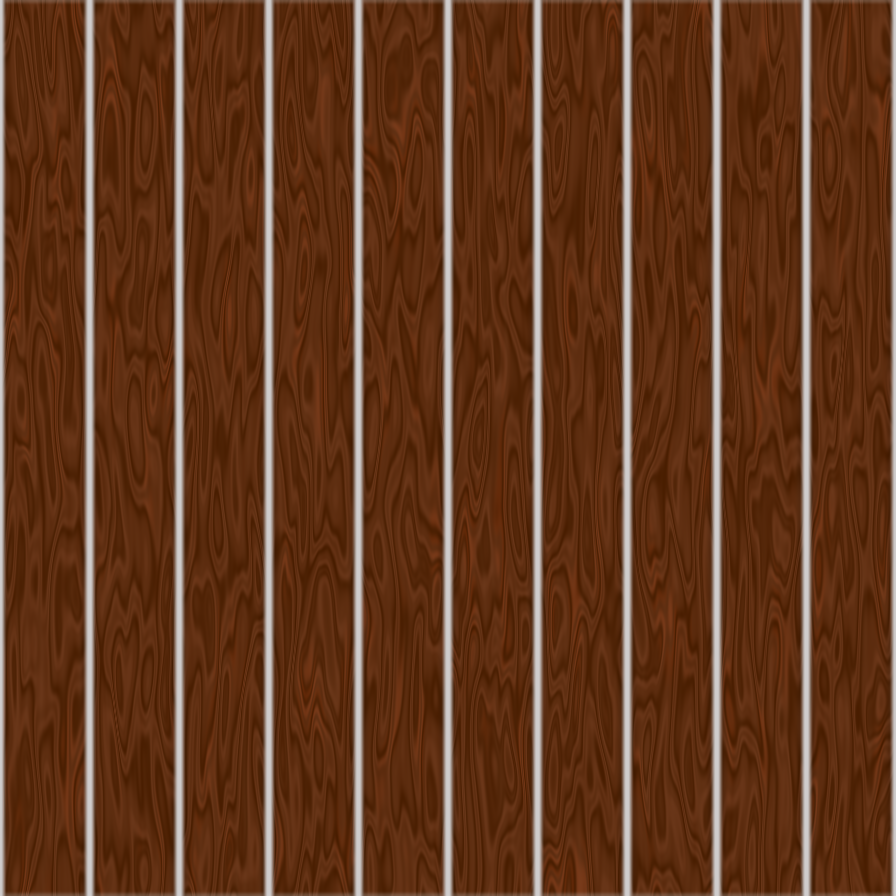
Write a three.js fragment shader that draws this texture.

```glsl
// Ten upright dark wood planks parted by soft pale seams.
// The grain is contour bands of warped, stretched gradient noise, shifted
// by a hash for each plank; seams are a smooth falloff from plank edges.
varying vec2 vUv;

vec2 gradientAt(vec2 cell) {
  float angle = 6.2832 * fract(sin(dot(cell, vec2(127.1, 311.7))) * 43758.5);
  return vec2(cos(angle), sin(angle));
}

float gradientNoise(vec2 p) {
  vec2 i = floor(p);
  vec2 f = p - i;
  vec2 u = f * f * f * (f * (f * 6.0 - 15.0) + 10.0);
  float a = dot(gradientAt(i), f);
  float b = dot(gradientAt(i + vec2(1.0, 0.0)), f - vec2(1.0, 0.0));
  float c = dot(gradientAt(i + vec2(0.0, 1.0)), f - vec2(0.0, 1.0));
  float d = dot(gradientAt(i + 1.0), f - 1.0);
  return mix(mix(a, b, u.x), mix(c, d, u.x), u.y);
}

vec3 woodGrain(vec2 p) {
  // Bend the fibres, with occasional sharper kinks along the length
  float kink = smoothstep(0.0, 0.4, gradientNoise(p * vec2(9.0, 4.0) + 31.0));
  p.x += 0.012 * gradientNoise(p * vec2(12.0, 6.0));
  p.y += 0.05 * gradientNoise(p * vec2(34.0, 5.0))
       + 0.03 * kink * gradientNoise(p * vec2(70.0, 14.0));

  // Nested ovals from the contours of a tall, narrow height field
  float height = gradientNoise(p * vec2(34.0, 5.5))
               + 0.4 * gradientNoise(p * vec2(75.0, 9.0) + 17.0);
  float phase = height * 21.0;
  float broad = 0.5 + 0.5 * sin(phase);
  float fine = 0.5 + 0.5 * sin(phase * 2.3 + 1.0);
  float ring = 0.65 * smoothstep(0.0, 0.85, broad) + 0.35 * fine;

  // Thin fibres and reddish streaks
  float fibre = gradientNoise(p * vec2(190.0, 7.0) + 53.0);
  float red = smoothstep(0.1, 0.5, gradientNoise(p * vec2(55.0, 6.0) + 83.0));
  vec3 wood = mix(vec3(0.295, 0.125, 0.010), vec3(0.405, 0.205, 0.090), ring);
  wood += 0.025 * fibre;
  return wood + vec3(0.055, 0.012, 0.0) * red * fine;
}

void main() {
  // Plank layout: ten across, one down
  float plank = floor(vUv.x * 10.0);
  float across = fract(vUv.x * 10.0);
  float seamDistance = min(across, 1.0 - across) * 0.1;
  vec2 shift = fract(sin(vec2(plank + 1.0) * vec2(12.99, 78.23)) * 437.58);
  vec3 color = woodGrain(vUv + shift * vec2(5.0, 9.0));

  // Shaded plank edge under the pale seam
  color *= 1.0 - 0.12 * (1.0 - smoothstep(0.006, 0.013, seamDistance));
  float seam = 1.0 - smoothstep(0.001, 0.0078, seamDistance);
  color = mix(color, vec3(0.81, 0.80, 0.80), seam);

  // Faint pale rim at the plank ends
  float endDistance = min(vUv.y, 1.0 - vUv.y);
  float rim = 0.3 * (1.0 - smoothstep(0.0, 0.006, endDistance));
  color = mix(color, vec3(0.70, 0.67, 0.65), rim * (1.0 - seam));

  gl_FragColor = vec4(color, 1.0);
}
```
